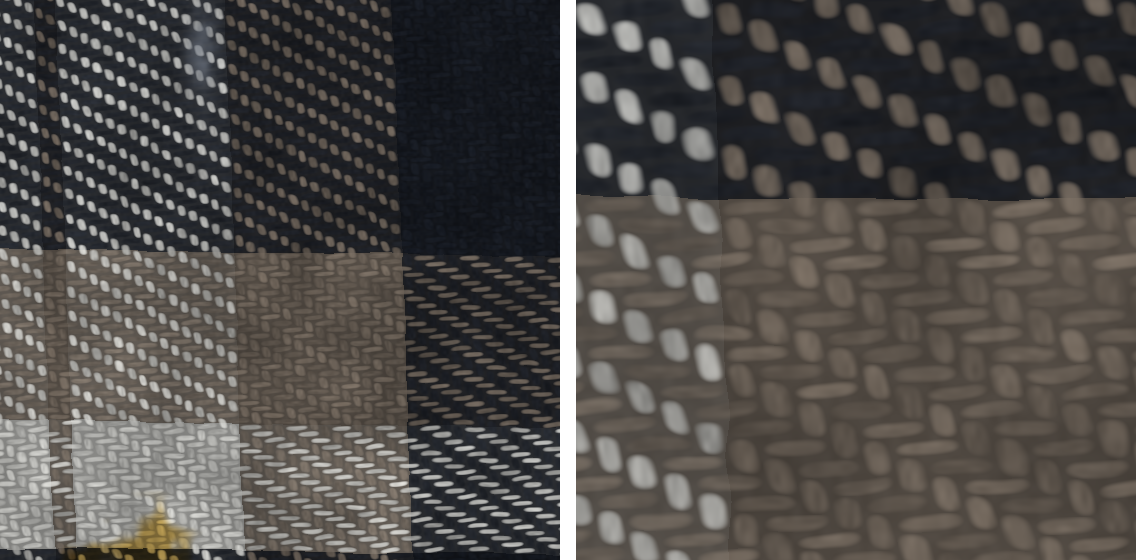
Left: the whole. Right: its middle third, enlarged.
Write a three.js fragment shader that draws this texture.

```glsl
// Close view of a worn 2/2 twill plaid in off-white, taupe and navy yarn
varying vec2 vUv;

float hash(vec2 p) {
  vec3 q = fract(p.xyx * vec3(0.1031, 0.1030, 0.0973));
  q += dot(q, q.yzx + 33.33);
  return fract((q.x + q.y) * q.z);
}

float noise(vec2 p) {
  vec2 i = floor(p), f = fract(p);
  f = f * f * (3.0 - 2.0 * f);
  return mix(mix(hash(i), hash(i + vec2(1.0, 0.0)), f.x),
             mix(hash(i + vec2(0.0, 1.0)), hash(i + vec2(1.0, 1.0)), f.x), f.y);
}

const vec3 WHITE = vec3(0.75, 0.75, 0.735);
const vec3 TAUPE = vec3(0.425, 0.385, 0.345);
const vec3 NAVY = vec3(0.085, 0.1, 0.13);

// Stripe order of the vertical threads
vec3 warpColor(float x) {
  if (x > 0.69) return NAVY;
  if (x > 0.39 || (x > 0.055 && x < 0.1)) return TAUPE;
  return WHITE;
}

// Stripe order of the horizontal threads
vec3 weftColor(float y) {
  if (y > 0.557 || y < 0.022) return NAVY;
  return y > 0.245 ? TAUPE : WHITE;
}

// Soft body of one float; along runs from -1 to 1, across from -0.5 to 0.5
float yarnBody(float across, float along, float width) {
  float a = across / width;
  return 1.0 - smoothstep(0.1, 1.3, a * a + 1.25 * pow(abs(along), 4.0));
}

void main() {
  // Cloth lies slightly skewed and uneven
  vec2 cloth = vUv + vec2(-0.038 * (1.0 - vUv.y), 0.012 * vUv.x);
  cloth += 0.006 * (vec2(noise(vUv * 7.0), noise(vUv * 6.0 + 40.0)) - 0.5);
  cloth += 0.004 * (vec2(noise(vUv * 38.0), noise(vUv * 34.0 + 60.0)) - 0.5);

  vec2 threads = vec2(50.0, 92.0);
  vec2 t = cloth * threads;
  vec2 id = floor(t);
  vec2 cell = fract(t) - 0.5;
  vec3 warp = warpColor((id.x + 0.5) / threads.x);
  vec3 weft = weftColor((id.y + 0.5) / threads.y);

  // Each thread passes over two and under two, one step down per column
  bool warpOnTop = mod(id.x + id.y, 4.0) < 2.0;
  vec3 yarn;
  float body, fibre, tone;
  if (warpOnTop) {
    float along = mod(id.x + t.y, 4.0) - 1.0;
    float width = 0.37 + 0.07 * hash(id.xx + 5.0);
    body = yarnBody(cell.x + 0.12 * along, along, width);
    fibre = noise(t * vec2(5.0, 1.2));
    tone = hash(vec2(id.x, floor((id.x + t.y) / 4.0)));
    yarn = mix(warp, weft, 0.08);
  } else {
    float along = mod(t.x + id.y, 4.0) - 3.0;
    float width = 0.41 + 0.06 * hash(id.yy + 9.0);
    body = yarnBody(cell.y - 0.14 * along, along, width);
    fibre = noise(t * vec2(1.6, 3.0) + 70.0);
    tone = hash(vec2(floor((t.x + id.y) / 4.0), id.y) + 31.0);
    yarn = mix(weft, warp, 0.08);
  }

  // Lit yarn above shaded gaps that pick up some light from both threads
  yarn *= 0.82 + 0.24 * tone + 0.14 * (fibre - 0.4);
  vec3 gap = mix(min(warp, weft) * 0.6, 0.5 * (warp + weft), 0.26) + 0.01;
  vec3 color = mix(gap, yarn, body);

  // Uneven fading and loose fuzz
  color *= 0.88 + 0.22 * noise(vUv * 13.0 + 3.0);
  color += 0.025 * (noise(vUv * 170.0) - 0.5);

  // Pale fuzzy slub on one warp
  vec2 slub = (vUv - vec2(0.36, 0.905)) / vec2(0.024, 0.075);
  float fuzz = exp(-dot(slub, slub)) * (0.35 + 0.5 * noise(vUv * 60.0));
  color = mix(color, vec3(0.44, 0.47, 0.52), fuzz);

  // Ochre stain creeping up from the lower edge
  vec2 blot = (vUv - vec2(0.275, 0.015)) / vec2(0.065, 0.07);
  vec2 seep = (vUv - vec2(0.16, 0.0)) / vec2(0.08, 0.03);
  float stain = exp(-dot(blot, blot)) + 0.7 * exp(-dot(seep, seep));
  stain = smoothstep(0.2, 0.85, stain + 0.5 * (noise(vUv * 42.0) - 0.5));
  color = mix(color, color * vec3(0.8, 0.66, 0.32) + vec3(0.03, 0.02, 0.0), stain * 0.9);

  gl_FragColor = vec4(clamp(color, 0.0, 1.0), 1.0);
}
```
